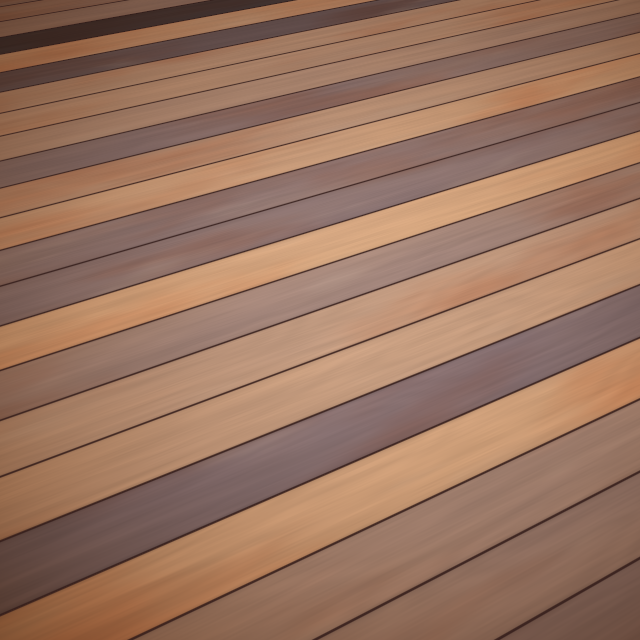
This texture is drawn by a Shadertoy shader. Its source:

```glsl
// Hardwood deck in perspective: boards run toward a far vanishing point.
// A projective map turns canvas position into board number and length along it;
// each board gets a tone, arched grain, mottling and a thin gap at its edges.

const vec2 VANISH = vec2(3.505, 1.56);   // where all the gaps meet
const float FAR_EDGE = 1.691;            // depth origin on the left border
const float DEPTH_SCALE = 21.95;
const float BOARD_OFFSET = 18.283;
const int FIRST_BOARD = -13;
const int BOARD_COUNT = 22;
const float GAP_HALF_WIDTH = 0.014;

const vec3 PLUM = vec3(0.48, 0.395, 0.40);
const vec3 TAN = vec3(0.66, 0.52, 0.44);
const vec3 HONEY = vec3(0.78, 0.595, 0.45);
const vec3 GAP = vec3(0.20, 0.11, 0.10);

// Tone of each board from far to near: 0 plum, 0.5 tan, 1 honey, below 0 darker
const float TONES[BOARD_COUNT] = float[BOARD_COUNT](
    0.30, 0.35, -0.40, 0.80, -0.15, 0.60, 0.60, 0.48, 0.18, 0.65, 0.90,
    0.18, 0.15, 1.05, 0.36, 0.68, 0.80, 0.02, 1.00, 0.40, 0.36, 0.15);

float hash(vec2 p) {
    return fract(sin(dot(p, vec2(127.1, 311.7))) * 43758.5453);
}

float noise(vec2 p) {
    vec2 i = floor(p), f = fract(p);
    f = f * f * (3.0 - 2.0 * f);
    return mix(mix(hash(i), hash(i + vec2(1, 0)), f.x),
               mix(hash(i + vec2(0, 1)), hash(i + vec2(1, 1)), f.x), f.y);
}

float fbm(vec2 p) {
    float sum = 0.0, amp = 0.5;
    for (int i = 0; i < 4; i++) {
        sum += amp * noise(p);
        p = p * 2.03 + 17.3;
        amp *= 0.5;
    }
    return sum;
}

// x: length along the boards, y: board number growing toward the viewer
vec2 deckCoord(vec2 uv) {
    float spread = VANISH.x / (VANISH.x - uv.x);
    float leftY = VANISH.y + (uv.y - VANISH.y) * spread;
    float board = BOARD_OFFSET - DEPTH_SCALE / (FAR_EDGE - leftY);
    return vec2(uv.x * spread, board);
}

vec3 woodTone(float t) {
    vec3 c = t < 0.5 ? mix(PLUM, TAN, max(t, 0.0) * 2.0)
                     : mix(TAN, HONEY, t * 2.0 - 1.0);
    return c * (1.0 + min(t, 0.0));
}

// Brightness offset from arched figure, long streaks and fine fibres
float grain(vec2 p, float id, float pixel) {
    vec2 q = p + vec2(hash(vec2(id, 3.0)), hash(vec2(id, 8.0))) * 40.0;
    float warp = noise(q * vec2(2.2, 1.8)) + 0.25 * noise(q * vec2(6.0, 5.0));
    float rings = sin(26.0 * warp + 16.0 * p.y);
    float streaks = fbm(q * vec2(2.5, 9.0)) - 0.47;
    float fibres = noise(q * vec2(14.0, 42.0)) - 0.5;
    float detail = clamp(1.0 - 14.0 * pixel, 0.1, 1.0);
    return (0.016 * rings + 0.05 * fibres) * detail + 0.12 * streaks;
}

void mainImage(out vec4 fragColor, in vec2 fragCoord) {
    vec2 uv = fragCoord / iResolution.xy;
    vec2 deck = deckCoord(uv);
    float pixel = fwidth(deck.y);
    float id = floor(deck.y);
    float across = deck.y - id;

    // Distant boards show more of their length per canvas unit
    float along = deck.x * (BOARD_OFFSET - id) * 0.07;
    int index = clamp(int(id) - FIRST_BOARD, 0, BOARD_COUNT - 1);

    // Board colour with slow drifts along its length
    vec2 drift = vec2(along * 1.8 + id * 13.7, across * 0.9 + id * 5.1);
    float tone = TONES[index];
    tone += 0.26 * (fbm(drift) - 0.47) * step(0.0, tone);
    vec3 color = woodTone(tone);
    color *= 1.0 + grain(vec2(along, across), id, pixel);

    // Faint pale wear and reddish stains
    float wear = smoothstep(0.55, 0.85, fbm(drift * vec2(1.6, 2.0) + 31.0));
    float stain = smoothstep(0.42, 0.8, fbm(drift * 1.1 + 73.0));
    color = mix(color, vec3(0.74, 0.64, 0.56), 0.22 * wear);
    color *= mix(vec3(1.0), vec3(0.98, 0.88, 0.82), stain);

    // Broad sheen in the middle, warm falloff toward the corners
    vec2 fromSheen = (uv - vec2(0.58, 0.52)) * vec2(0.85, 1.0);
    float light = 1.09 - 0.95 * dot(fromSheen, fromSheen);
    color *= pow(vec3(light), vec3(0.85, 1.2, 1.6));

    // Softly rounded edges and the gap between boards
    float edge = min(across, 1.0 - across);
    color *= 1.0 - 0.10 * (1.0 - smoothstep(0.0, 0.07, edge));
    float gap = 1.0 - smoothstep(GAP_HALF_WIDTH - 0.5 * pixel,
                                 GAP_HALF_WIDTH + 0.7 * pixel, edge);
    color = mix(color, GAP, 0.85 * gap);

    fragColor = vec4(clamp(color, 0.0, 1.0), 1.0);
}
```
